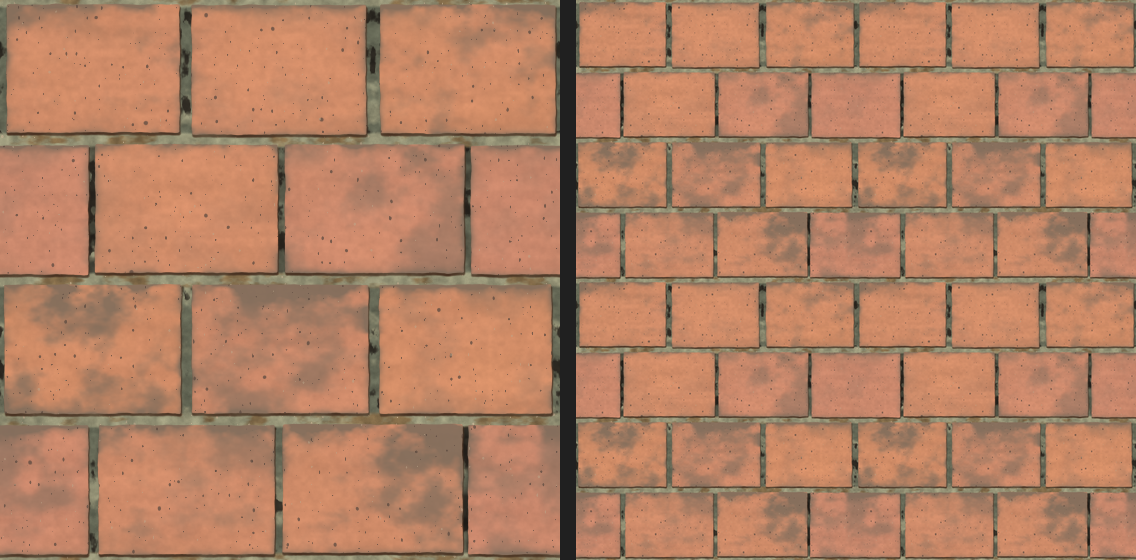
Left: one tile. Right: repeated 2 by 2.
Give the GLSL for this texture, as a WebGL 2 fragment shader.

```glsl
#version 300 es
precision highp float;
// Weathered orange bricks in running bond, with olive mortar and dark open joints.
uniform vec2 u_resolution;
out vec4 fragColor;

const vec2 GRID = vec2(3.0, 4.0);
const vec3 ORANGE = vec3(0.85, 0.57, 0.415);
const vec3 PINK = vec3(0.82, 0.55, 0.45);
const vec3 SOOT = vec3(0.46, 0.41, 0.35);
const vec3 SPECK = vec3(0.36, 0.29, 0.25);
const vec3 PALE = vec3(0.74, 0.66, 0.55);
const vec3 MORTAR = vec3(0.58, 0.57, 0.46);
const vec3 DAMP = vec3(0.39, 0.40, 0.33);
const vec3 EARTH = vec3(0.50, 0.41, 0.28);
const vec3 SHADOW = vec3(0.27, 0.18, 0.12);
const vec3 VOID = vec3(0.13, 0.11, 0.09);

float hash(vec2 cell, float seed) {
  vec3 q = fract((cell.xyx + seed * 7.31) * vec3(0.1031, 0.1030, 0.0973));
  q += dot(q, q.yzx + 33.33);
  return fract((q.x + q.y) * q.z);
}

// Value noise that wraps after a whole number of cells
float noise(vec2 uv, vec2 cells, float seed) {
  vec2 q = uv * cells, i = floor(q), f = fract(q);
  f = f * f * (3.0 - 2.0 * f);
  vec2 a = mod(i, cells), b = mod(i + 1.0, cells);
  return mix(mix(hash(a, seed), hash(vec2(b.x, a.y), seed), f.x),
             mix(hash(vec2(a.x, b.y), seed), hash(b, seed), f.x), f.y);
}

float fbm(vec2 uv, vec2 cells, float seed) {
  float sum = 0.0, amp = 0.5;
  for (int k = 0; k < 4; k++) {
    sum += amp * noise(uv, cells, seed + float(k));
    cells *= 2.0;
    amp *= 0.5;
  }
  return sum / 0.9375;
}

// Scattered small oval marks, at most one per cell
float specks(vec2 uv, vec2 cells, float density, float seed) {
  vec2 q = uv * cells, cell = mod(floor(q), cells);
  vec2 centre = 0.25 + 0.5 * vec2(hash(cell, seed), hash(cell, seed + 1.0));
  float radius = mix(0.07, 0.2, pow(hash(cell, seed + 2.0), 2.0));
  vec2 stretch = vec2(mix(0.8, 1.8, hash(cell, seed + 3.0)), 0.8);
  float d = length((fract(q) - centre) * stretch);
  return step(hash(cell, seed + 4.0), density) * (1.0 - smoothstep(radius * 0.4, radius, d));
}

float boxDistance(vec2 p, vec2 lo, vec2 hi, float corner) {
  vec2 q = abs(p - 0.5 * (lo + hi)) - 0.5 * (hi - lo) + corner;
  return length(max(q, 0.0)) + min(max(q.x, q.y), 0.0) - corner;
}

// Half width and sideways drift of the joint to the left of a brick
vec2 sideJoint(vec2 id, float shifted) {
  float h = hash(id, 11.0);
  float halfWidth = mix(mix(0.009, 0.0125, h), mix(0.0035, 0.009, h), shifted);
  return vec2(halfWidth, 0.008 * (hash(id, 12.0) - 0.5));
}

vec3 mortarColor(vec2 uv, float upright, float halfWidth) {
  vec3 bed = mix(MORTAR, EARTH, smoothstep(0.5, 0.75, fbm(uv, vec2(24.0, 48.0), 26.0)));
  bed = mix(bed, PALE, 0.7 * specks(uv, vec2(60.0), 0.4, 32.0));
  vec3 side = mix(DAMP, MORTAR, smoothstep(0.55, 0.8, fbm(uv, vec2(24.0), 38.0)));
  side = mix(side, VOID, 0.85 * smoothstep(0.58, 0.72, fbm(uv, vec2(48.0, 32.0), 44.0)));
  float gap = 1.0 - smoothstep(0.004, 0.0075, halfWidth);
  side = mix(side, VOID, gap * smoothstep(0.25, 0.5, noise(uv, vec2(16.0, 40.0), 50.0)));
  return mix(bed, side, upright) * mix(0.78, 1.22, fbm(uv, vec2(72.0), 20.0));
}

vec3 brickColor(vec2 uv, vec2 id, float topDepth, float edgeDepth) {
  float cloud = fbm(uv, vec2(9.0), 60.0), patchy = fbm(uv, vec2(20.0, 28.0), 66.0);
  vec3 color = mix(ORANGE, PINK, 0.8 * hash(id, 78.0) + 0.4 * (cloud - 0.5));
  color *= 0.86 + 0.12 * fbm(uv, vec2(6.0, 36.0), 72.0) + 0.1 * fbm(uv, vec2(96.0), 79.0);
  // Soot gathers at the top, along the edges and in broad blotches
  float grime = hash(id, 85.0);
  float soot = exp(-topDepth / mix(0.012, 0.04, grime)) * smoothstep(0.2, 0.75, patchy);
  soot += 0.8 * exp(-edgeDepth / 0.006) * smoothstep(0.2, 0.65, patchy);
  soot += mix(0.15, 1.0, grime) * smoothstep(0.46, 0.72, 0.6 * cloud + 0.4 * patchy);
  color = mix(color, SOOT, 0.8 * clamp(soot, 0.0, 1.0));
  // Dark pits and pale chips
  color = mix(color, SPECK, 0.75 * specks(uv, vec2(48.0), 0.22, 90.0));
  color = mix(color, SPECK, 0.6 * specks(uv, vec2(110.0), 0.12, 96.0));
  return mix(color, PALE, 0.5 * specks(uv, vec2(64.0), 0.07, 102.0));
}

void main() {
  vec2 uv = gl_FragCoord.xy / u_resolution;
  vec2 p = uv + 0.004 * (vec2(fbm(uv, vec2(40.0), 1.0), fbm(uv, vec2(40.0), 6.0)) - 0.5);
  // Brick layout: every other course moves by half a brick
  float shifted = 1.0 - mod(floor(p.y * GRID.y), 2.0);
  vec2 q = p * GRID - vec2(0.5 * shifted, 0.0);
  vec2 id = mod(floor(q), GRID), size = 1.0 / GRID;
  vec2 local = (fract(q) - 0.5) * size;
  vec2 left = sideJoint(id, shifted);
  vec2 right = sideJoint(vec2(mod(id.x + 1.0, GRID.x), id.y), shifted);
  float sag = 0.004 * (hash(id, 13.0) - 0.5);
  vec2 lo = -0.5 * size + vec2(left.x + left.y, 0.0115 + sag);
  vec2 hi = 0.5 * size - vec2(right.x - right.y, 0.0085 - 0.5 * sag);
  float d = boxDistance(local, lo, hi, 0.003);
  float blur = max(0.0011, 0.75 / u_resolution.y);
  // Mortar, then the shadow under the brick, then its face
  float upright = smoothstep(-0.002, 0.005, 0.5 * size.y - 0.011 - abs(local.y));
  vec3 color = mortarColor(p, upright, local.x < 0.0 ? left.x : right.x);
  float below = boxDistance(local - vec2(0.0012, -0.0042), lo, hi, 0.003);
  float shade = 1.0 - smoothstep(-blur, 2.0 * blur, below);
  color = mix(color, SHADOW, shade * mix(0.65, 1.0, noise(uv, vec2(30.0), 14.0)));
  vec3 face = brickColor(p, id, hi.y - local.y, max(-d, 0.0));
  fragColor = vec4(mix(color, face, 1.0 - smoothstep(-blur, blur, d)), 1.0);
}
```
